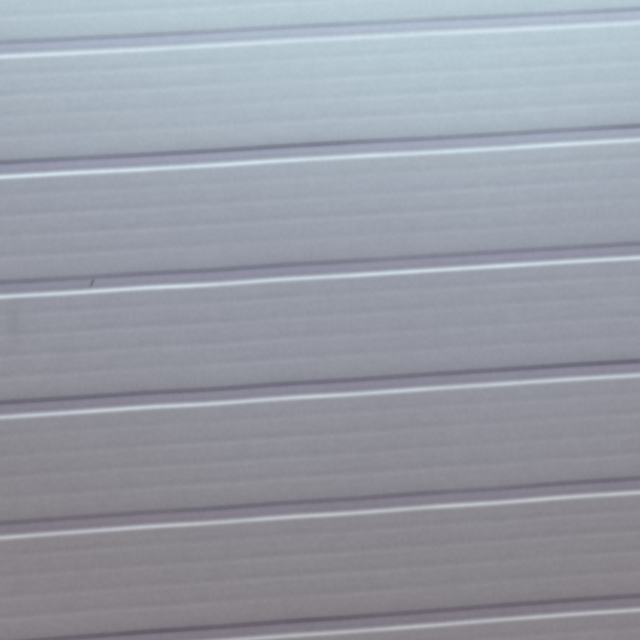
This texture is drawn by a three.js fragment shader. Its source:

```glsl
// Gently tilted metal cladding: wide ribbed panels parted by shadowed grooves with bright lips.
#define TOP_EDGE 0.911      // height of the first lip at the left side
#define TILT 0.053          // rise of the first lip across the canvas
#define PITCH 0.1878        // panel height at the left side
#define PITCH_TAPER 0.0045  // loss of panel height toward the right
#define GROOVE_POS 0.878    // shadow line inside one panel period
#define LIP_WIDTH 0.021
#define SHADOW_WIDTH 0.022
#define RIB_SPACING 0.172
#define RIB_DEPTH 0.016
#define GRAIN 0.016

varying vec2 vUv;

float hash(vec2 p) {
  p = fract(p * vec2(0.1031, 0.1173));
  p += dot(p, p.yx + 33.33);
  return fract((p.x + p.y) * p.x * 17.0);
}

float noise(vec2 p) {
  vec2 cell = floor(p);
  vec2 f = fract(p);
  f = f * f * (3.0 - 2.0 * f);
  float low = mix(hash(cell), hash(cell + vec2(1.0, 0.0)), f.x);
  float high = mix(hash(cell + vec2(0.0, 1.0)), hash(cell + vec2(1.0, 1.0)), f.x);
  return mix(low, high, f.y);
}

float bell(float d, float width) {
  float q = d / width;
  return exp(-q * q);
}

// Warm grey below, cool daylight sheen toward the upper right.
vec3 metalColor(vec2 uv) {
  vec3 warmGrey = vec3(0.530, 0.515, 0.537);
  vec3 blueGrey = vec3(0.600, 0.622, 0.670);
  vec3 daylight = vec3(0.735, 0.812, 0.850);
  float side = uv.x - 0.65;
  float height = uv.y - 0.25 * side * side + 0.03 * (noise(uv * 5.0) - 0.5);
  vec3 color = mix(warmGrey, blueGrey, smoothstep(0.0, 0.7, height));
  return mix(color, daylight, smoothstep(0.55, 1.03, height));
}

void main() {
  // Panel coordinate counts downward; every whole number is a bright lip.
  float pitch = PITCH - PITCH_TAPER * vUv.x;
  float waver = 0.0016 * (noise(vec2(vUv.x * 9.0, vUv.y * 4.0)) - 0.5);
  float s = (TOP_EDGE + TILT * vUv.x - vUv.y + waver) / pitch;
  float f = fract(s);
  float lipDistance = f - floor(f + 0.5);
  float grooveDistance = f - GROOVE_POS;
  float grooveRow = floor(s);

  vec3 color = metalColor(vUv);

  // Shallow ribs: a pale crest over a soft dark foot.
  float ribPhase = f / RIB_SPACING;
  float ribDistance = (fract(ribPhase + 0.5) - 0.5) * RIB_SPACING;
  float onPanel = smoothstep(0.07, 0.12, f) * (1.0 - smoothstep(0.75, 0.81, f));
  float ribFade = 0.55 + 0.7 * noise(vec2(vUv.x * 7.0, floor(ribPhase + 0.5) + grooveRow * 7.0));
  float rib = bell(ribDistance, 0.022) - 0.8 * bell(ribDistance + 0.045, 0.028);
  color += RIB_DEPTH * rib * onPanel * ribFade;

  // Lavender channel between the shadow line and the lip.
  float channel = smoothstep(0.86, 0.90, f) * (1.0 - smoothstep(0.95, 0.99, f));
  color = mix(color, color * vec3(0.965, 0.945, 0.985), channel);

  // Shadow line, heavier on alternate grooves and uneven along its length.
  float heavy = mod(grooveRow, 2.0) < 0.5 ? 1.0 : 0.72;
  float wear = 0.8 + 0.35 * noise(vec2(vUv.x * 8.0, grooveRow * 3.7 + 20.0));
  float strength = heavy * wear * mix(1.0, 0.78, smoothstep(0.65, 1.0, vUv.y));
  float shadow = bell(grooveDistance, SHADOW_WIDTH) + 0.22 * bell(grooveDistance + 0.03, 0.06);
  color *= 1.0 - vec3(0.23, 0.24, 0.21) * min(shadow, 1.0) * strength;

  // Bright lip catching the light, with a thin shade above it.
  vec3 lipColor = mix(vec3(0.72, 0.72, 0.75), vec3(0.82, 0.88, 0.92), smoothstep(0.0, 0.75, vUv.y));
  float lipWear = 0.78 + 0.22 * noise(vec2(vUv.x * 14.0, floor(s + 0.5) * 5.3 + 9.0));
  color *= 1.0 - 0.03 * bell(lipDistance + 0.045, 0.02);
  color = mix(color, lipColor, bell(lipDistance, LIP_WIDTH) * lipWear);

  // Small scuff in a groove and a faint stain by the left edge.
  vec2 scuff = vUv - vec2(0.144, 0.558);
  scuff.x -= 0.4 * scuff.y;
  color *= 1.0 - 0.22 * bell(scuff.x, 0.0025) * bell(scuff.y, 0.006);
  color *= 1.0 - 0.04 * bell(vUv.x - 0.022, 0.012) * bell(vUv.y - 0.50, 0.04);

  // Fine grain and soft mottling.
  float grain = noise(vUv * 210.0) - 0.5;
  float mottle = noise(vUv * vec2(45.0, 75.0) + 31.0) - 0.5;
  color += GRAIN * (grain + 0.6 * mottle);

  gl_FragColor = vec4(color, 1.0);
}
```
